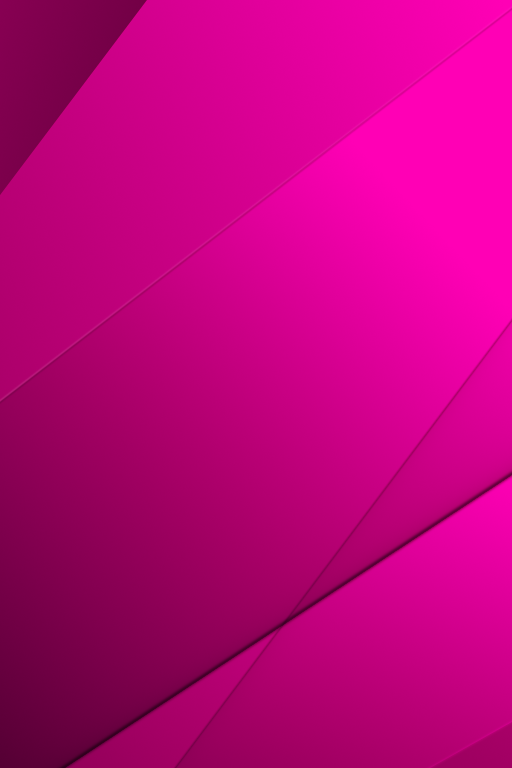
Reproduce this background procedurally as a Shadertoy shader.

```glsl
// Overlapping magenta paper sheets with diagonal edges, soft shadows and thin highlights.

// Signed distance to the line from a to b, positive on its left side.
float side(vec2 p, vec2 a, vec2 b) {
    vec2 d = normalize(b - a);
    return d.x * (p.y - a.y) - d.y * (p.x - a.x);
}

// Linear brightness: value at the anchor plus a slope along x and y.
float ramp(vec2 p, vec2 anchor, float value, vec2 slope) {
    return value + dot(p - anchor, slope);
}

// Antialiased coverage of the positive side of an edge.
float cover(float d, float pixel) {
    return smoothstep(-0.6 * pixel, 0.6 * pixel, d);
}

// Soft thin line centred on an edge.
float crease(float d, float width) {
    return exp(-d * d / (width * width));
}

// Shadow that fades out on the positive side of an edge.
float shadow(float d, float reach) {
    return step(0.0, d) * exp(-d / reach);
}

// Brightness to magenta: bright tones lean towards pink.
vec3 magenta(float v) {
    v = clamp(v, 0.0, 1.0);
    return vec3(v, 0.0, v * mix(0.61, 0.71, smoothstep(0.6, 1.0, v)));
}

// Fine grain from an integer-free hash.
float hash(vec2 p) {
    vec3 q = fract(vec3(p.xyx) * 0.1031);
    q += dot(q, q.yzx + 33.33);
    return fract((q.x + q.y) * q.z);
}

void mainImage(out vec4 fragColor, in vec2 fragCoord) {
    // Canvas spans 1 by 1.5 units.
    vec2 p = fragCoord / iResolution.xy * vec2(1.0, 1.5);
    float pixel = 1.5 / iResolution.y;

    // Sheet edges.
    float topCorner = side(p, vec2(0.0, 1.119), vec2(0.287, 1.5));
    float upperFold = side(p, vec2(0.0, 0.715), vec2(1.0, 1.484));
    float lowerFold = side(p, vec2(0.127, 0.0), vec2(1.0, 0.572));
    float steepFold = side(p, vec2(0.342, 0.0), vec2(1.0, 0.875));
    float lowCorner = side(p, vec2(0.84, 0.0), vec2(1.0, 0.09));

    // Brightness of each sheet.
    float mainTone = ramp(p, vec2(0.5, 0.75), 0.77, vec2(0.36, 0.34));
    float topTone = ramp(p, vec2(0.5, 1.3), 0.86, vec2(0.24, 0.12));
    float cornerTone = ramp(p, vec2(0.0, 1.5), 0.53, vec2(-0.28, 0.12));
    float wedgeTone = ramp(p, vec2(1.0, 0.62), 0.86, vec2(0.30, 0.33));
    float baseTone = ramp(p, vec2(1.0, 0.13), 0.78, vec2(0.24, 0.49));
    float sliverTone = ramp(p, vec2(0.35, 0.09), 0.66, vec2(0.28, 0.30));
    float lowTone = ramp(p, vec2(0.98, 0.03), 0.64, vec2(0.2, 0.3));

    // Sheets above the lower fold, with the shadow lying on them.
    float leftOfSteep = cover(steepFold, pixel);
    float upper = mix(wedgeTone, min(mainTone, 1.0), leftOfSteep);
    upper *= 1.0 - 0.05 * shadow(lowerFold, 0.05);
    upper = mix(upper, topTone, cover(upperFold, pixel));
    upper = mix(upper, cornerTone, cover(topCorner, pixel));

    // Sheets below the lower fold.
    float lower = mix(baseTone, sliverTone, leftOfSteep);
    lower = mix(lower, lowTone, cover(-lowCorner, pixel));
    float tone = mix(lower, upper, cover(lowerFold, pixel));

    // Creases and edge shadows.
    tone *= 1.0 - 0.20 * crease(steepFold, 0.0022);
    tone *= 1.0 - 0.04 * shadow(-steepFold, 0.015);
    tone *= 1.0 - 0.45 * crease(lowerFold - 0.002, 0.0045);
    tone *= 1.0 - 0.12 * shadow(lowerFold, 0.012);
    tone *= 1.0 - 0.14 * crease(upperFold + 0.001, 0.0022);
    tone += 0.06 * crease(lowCorner, 0.003);

    // Pale rim on the upper fold, fading to the right.
    float rim = crease(upperFold - 0.002, 0.002) * (1.0 - 0.6 * p.x);
    vec3 color = magenta(tone) + rim * vec3(0.04, 0.10, 0.06);

    // Slight grain hides banding.
    color += (hash(fragCoord) - 0.5) / 255.0;
    fragColor = vec4(clamp(color, 0.0, 1.0), 1.0);
}
```
